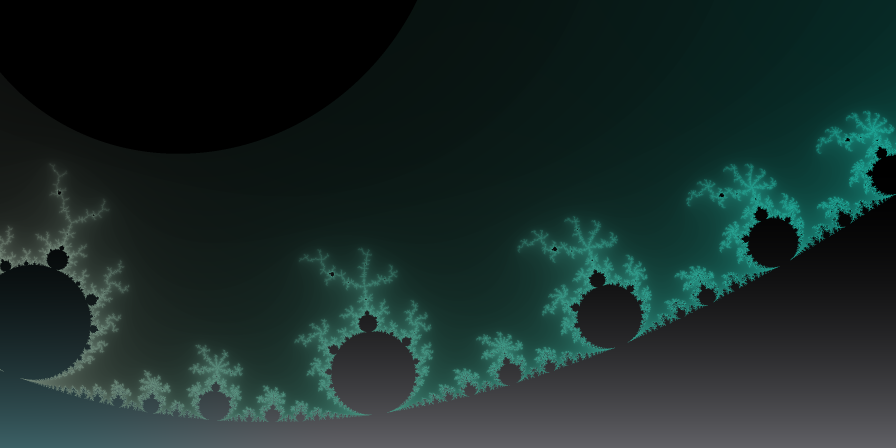
Reproduce this background procedurally as a Shadertoy shader.

```glsl
// Inverted Mandelbrot set: teal fractal trees on a curved grey shore under a black disc.

const int MAX_STEPS = 160;
const int SAMPLES = 3;
const float INSIDE = -1.0;
const float DISC = 0.0;

vec2 complexSquare(vec2 z) {
    return vec2(z.x * z.x - z.y * z.y, 2.0 * z.x * z.y);
}

// Closed-form test for the main cardioid, which fills the shore
bool insideCardioid(vec2 c) {
    float x = c.x - 0.25;
    float q = x * x + c.y * c.y;
    return q * (q + x) < 0.25 * c.y * c.y;
}

// Softly banded escape count, or INSIDE or DISC
float escapeCount(vec2 c) {
    if (insideCardioid(c)) return INSIDE;
    vec2 z = c;
    for (int n = 1; n < MAX_STEPS; n++) {
        if (dot(z, z) > 4.0) {
            if (n <= 2) return DISC;
            // Two more steps make the fractional count accurate
            z = complexSquare(z) + c;
            z = complexSquare(z) + c;
            float logRadius = 0.5 * log2(max(dot(z, z), 16.0));
            float smoothCount = float(n) + 2.5 - log2(logRadius);
            return mix(smoothCount, float(n), 0.3);
        }
        z = complexSquare(z) + c;
    }
    return INSIDE;
}

// Grey shore and bulbs, fading to black with height
vec3 interiorColor(vec2 uv) {
    float fade = max(1.0 - uv.y / 0.65, 0.0);
    vec3 tint = mix(vec3(0.62, 1.0, 1.05), vec3(1.0, 1.0, 1.05),
                    smoothstep(0.0, 0.8, uv.x));
    return 0.38 * fade * fade * tint;
}

// Escape glow, grey-green on the left and teal on the right
vec3 exteriorColor(vec2 uv, float count) {
    float glow = 0.075 + 0.5 * (1.0 - exp((3.0 - count) / 24.0));
    vec3 tint = mix(vec3(0.82, 0.95, 0.85), vec3(0.50, 1.05, 0.92),
                    smoothstep(0.0, 0.9, uv.x));
    tint = mix(tint, vec3(0.20, 1.15, 1.04), smoothstep(0.8, 2.0, uv.x));
    return glow * tint;
}

vec3 sceneColor(vec2 uv) {
    // Map the canvas to the inverted plane, then take c = 1 / w
    vec2 w = uv * 1.3241 - vec2(0.3207, 1.700);
    vec2 c = vec2(w.x, -w.y) / dot(w, w);
    float count = escapeCount(c);
    if (count == DISC) return vec3(0.0);
    return count == INSIDE ? interiorColor(uv) : exteriorColor(uv, count);
}

void mainImage(out vec4 fragColor, in vec2 fragCoord) {
    // Average a grid of samples to smooth the fine edges
    vec3 sum = vec3(0.0);
    for (int j = 0; j < SAMPLES; j++) {
        for (int i = 0; i < SAMPLES; i++) {
            vec2 offset = (vec2(i, j) + 0.5) / float(SAMPLES) - 0.5;
            sum += sceneColor((fragCoord + offset) / iResolution.y);
        }
    }
    fragColor = vec4(sum / float(SAMPLES * SAMPLES), 1.0);
}
```
